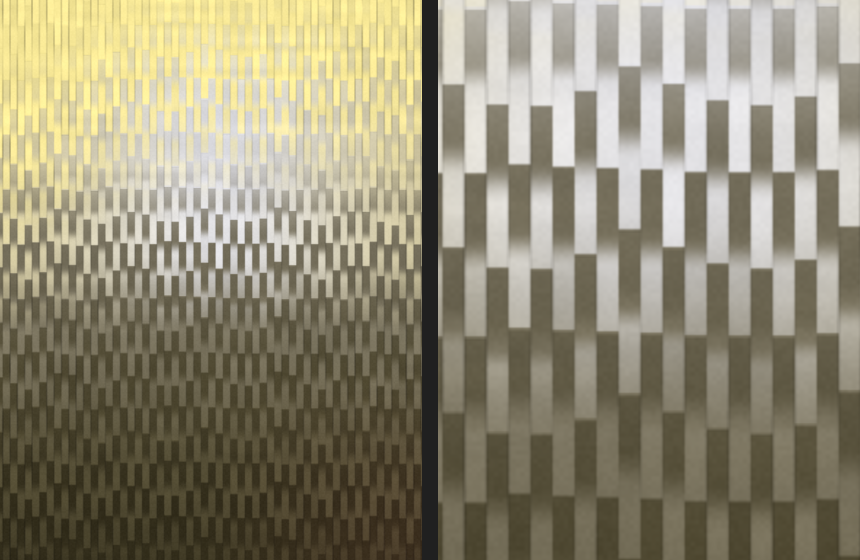
Left, the full canvas; right, a detail of the centre.
This texture is drawn by a Shadertoy shader. Its source:

```glsl
// Brushed metal woven from narrow vertical strips with staggered facets.
// Each facet tilts, so it reflects a higher or lower part of a soft
// vertical surrounding: dark olive, taupe, silver glow, gold.
#define COLUMNS 57.5      // strips across
#define ROWS 10.2         // facet pairs down
#define COLUMN_SHIFT 20.37
#define ROW_SHIFT 0.46
#define TILT 0.17         // reflected height between both facets
#define STAGGER_WAVE 0.13 // slow drift of the alternate strips
#define STAGGER_JITTER 0.09
#define SEAM_DEPTH 0.16
#define GRAIN 0.022

const vec3 DEEP   = vec3(0.19, 0.17, 0.10);
const vec3 OLIVE  = vec3(0.30, 0.275, 0.185);
const vec3 TAUPE  = vec3(0.46, 0.435, 0.36);
const vec3 CREAM  = vec3(0.80, 0.76, 0.60);
const vec3 SILVER = vec3(0.86, 0.86, 0.88);
const vec3 GOLD   = vec3(0.96, 0.90, 0.58);

float hash(vec2 p) {
    p = fract(p * vec2(0.1031, 0.1130));
    p += dot(p, p.yx + 33.33);
    return fract((p.x + p.y) * p.x * 91.7);
}

float noise(vec2 p) {
    vec2 i = floor(p), f = fract(p);
    f = f * f * (3.0 - 2.0 * f);
    return mix(mix(hash(i), hash(i + vec2(1, 0)), f.x),
               mix(hash(i + vec2(0, 1)), hash(i + vec2(1, 1)), f.x), f.y);
}

// Reflected surroundings at height s, with the glow in the centre
vec3 surroundings(float x, float s) {
    float offset = (x - 0.52) / 0.30;
    float glow = exp(-offset * offset);
    float left = 1.0 - smoothstep(0.0, 0.4, x);
    vec3 c = mix(DEEP, OLIVE, smoothstep(0.0, 0.25, s));
    c = mix(c, TAUPE, smoothstep(0.22, 0.50, s));
    c = mix(c, mix(CREAM, SILVER, glow), smoothstep(0.47, 0.65, s));
    return mix(c, GOLD, smoothstep(0.70, 0.95, s + 0.10 * left));
}

// Colour of one strip at this place
vec3 strip(float id, vec2 uv, float pixel) {
    float alternate = mod(id, 2.0);
    float phase = alternate * (0.5 + STAGGER_WAVE * sin(id * 0.6283));
    phase += STAGGER_JITTER * (hash(vec2(id + 80.0, 7.0)) - 0.5);
    float row = (1.0 - uv.y) * ROWS - ROW_SHIFT - phase;
    float t = fract(row);
    float soft = 0.03 + pixel * ROWS;

    // Slow rise to the bright facet, sharp fall at its lower end
    float facet = smoothstep(0.30, 0.60, t) * (1.0 - smoothstep(1.0 - soft, 1.0, t));
    float wear = hash(vec2(id + 90.0, floor(row) + 20.0)) - 0.5;
    float s = uv.y + TILT * (facet - 0.5) + 0.02 * wear * facet;
    vec3 c = surroundings(uv.x, s);
    return c * (1.0 + 0.05 * wear) + facet * vec3(0.035, 0.033, 0.025);
}

void mainImage(out vec4 fragColor, in vec2 fragCoord) {
    vec2 uv = fragCoord / iResolution.xy;
    vec2 pixel = 1.0 / iResolution.xy;

    // Blend the two nearest strips across their shared edge
    float x = uv.x * COLUMNS - COLUMN_SHIFT;
    float id = floor(x - 0.5);
    float across = fract(x - 0.5);
    float soft = 0.06 + 0.5 * pixel.x * COLUMNS;
    float side = smoothstep(0.5 - soft, 0.5 + soft, across);
    vec3 color = mix(strip(id, uv, pixel.y), strip(id + 1.0, uv, pixel.y), side);

    // Thin uneven seams, clearer toward the sides
    float seam = 1.0 - smoothstep(0.03, 0.08 + soft, abs(across - 0.5));
    float uneven = noise(vec2(id + 90.0, uv.y * ROWS * 2.0));
    color *= 1.0 - SEAM_DEPTH * seam * uneven * (0.5 + abs(2.0 * uv.x - 1.0));

    // Brushed cross bands, brown lower right and fine grain
    float bands = noise(vec2(uv.x * 5.0, uv.y * 70.0)) - 0.5;
    color *= 1.0 + 0.05 * bands;
    float brown = smoothstep(0.4, 1.0, uv.x) * (1.0 - smoothstep(0.0, 0.4, uv.y));
    color += brown * vec3(0.04, 0.01, 0.015);
    color += GRAIN * (noise(uv * vec2(290.0, 385.0)) - 0.5);
    fragColor = vec4(clamp(color, 0.0, 1.0), 1.0);
}
```
